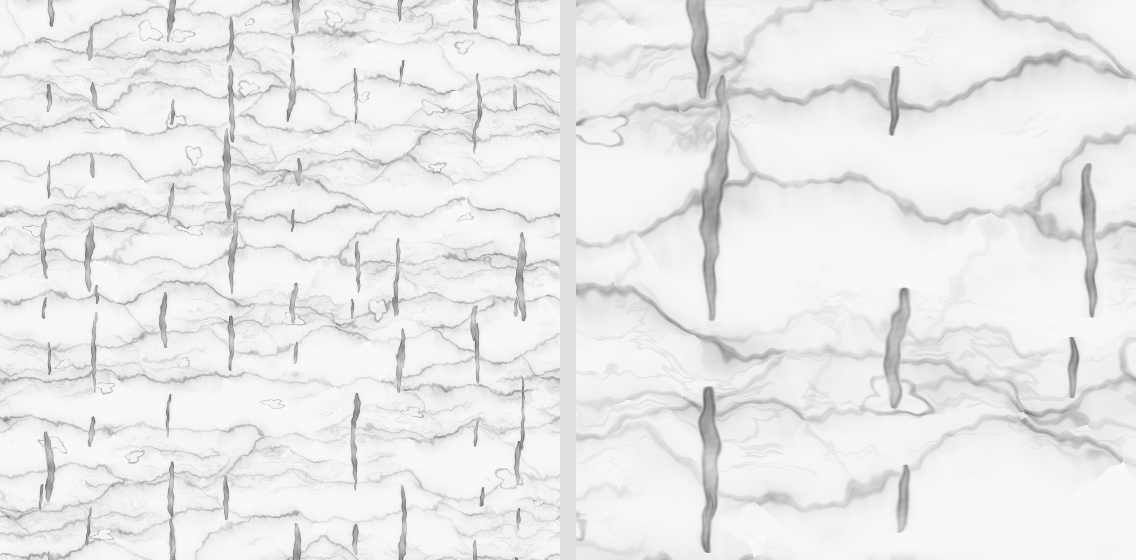
Left: the whole. Right: its middle third, enlarged.
Give the GLSL for this texture map, as a three.js fragment shader.

```glsl
varying vec2 vUv;

const float TAU = 6.2831853;
const vec3 PAPER = vec3(0.98);
const vec3 CHARCOAL = vec3(0.38);

vec2 hash2(vec2 p) {
  vec3 q = fract(p.xyx * vec3(0.1031, 0.1030, 0.0973));
  q += dot(q, q.yzx + 33.33);
  return fract((q.xx + q.yz) * q.zy);
}

// Whole-number wave vectors keep the sum seamless on the unit square.
float layeredSines(vec2 p, vec2 frequency, float seed) {
  float sum = 0.0;
  float amplitude = 0.5;
  for (int i = 0; i < 6; i++) {
    float angle = seed + float(i) * 2.4;
    vec2 wave = floor(frequency * vec2(cos(angle), sin(angle)) + 0.5);
    sum += amplitude * sin(TAU * dot(wave, p) + 2.0 * sum + angle * 3.0);
    amplitude *= 0.66;
    frequency *= 1.7;
  }
  return sum;
}

vec2 cellPoint(vec2 cell, vec2 cells, float seed) {
  return cell + 0.1 + 0.8 * hash2(mod(cell, cells) + seed);
}

// x: distance to the border, y: its flatness, z: its random strength, w: side.
vec4 cellBorder(vec2 p, vec2 cells, float seed) {
  vec2 q = p * cells;
  vec2 home = floor(q);
  vec2 nearest = home;
  float best = 9.0;
  for (int j = -1; j <= 1; j++) {
    for (int i = -1; i <= 1; i++) {
      vec2 cell = home + vec2(float(i), float(j));
      float d = length(cellPoint(cell, cells, seed) - q);
      if (d < best) { best = d; nearest = cell; }
    }
  }
  vec2 a = cellPoint(nearest, cells, seed);
  vec4 border = vec4(9.0, 0.0, 0.0, 0.0);
  for (int j = -2; j <= 2; j++) {
    for (int i = -2; i <= 2; i++) {
      if (i == 0 && j == 0) continue;
      vec2 cell = nearest + vec2(float(i), float(j));
      vec2 b = cellPoint(cell, cells, seed);
      vec2 slope = normalize(b - a) * cells;
      float d = dot(0.5 * (a + b) - q, slope / cells) / length(slope);
      if (d < border.x) {
        float strength = hash2(mod(cell, cells) + mod(nearest, cells) + seed).x;
        border = vec4(d, abs(slope.y) / length(slope), strength, sign(slope.y));
      }
    }
  }
  return border;
}

// Thin torn line with a soft shadow, heavier on one side.
float tornLine(vec4 border, float width) {
  float line = 1.0 - smoothstep(width * 0.3, width, border.x);
  float shadow = exp(-border.x / (width * 3.2)) * (0.75 + 0.25 * border.w);
  float flatness = smoothstep(0.35, 0.9, border.y);
  return (0.25 * line + 0.20 * shadow) * flatness * (0.35 + 0.75 * border.z);
}

// Short upright splits, lined up loosely in columns.
float splits(vec2 p, vec2 cells, float seed) {
  vec2 home = floor(p * cells);
  float ink = 0.0;
  for (int j = -1; j <= 1; j++) {
    for (int i = -1; i <= 1; i++) {
      vec2 cell = home + vec2(float(i), float(j));
      vec2 id = mod(cell, cells);
      vec2 place = hash2(id + seed);
      vec2 size = hash2(id + seed + 41.0);
      float column = hash2(vec2(id.x, seed)).x;
      vec2 center = (cell + vec2(0.2 + 0.5 * column + 0.16 * place.x, place.y)) / cells;
      vec2 d = p - center;
      float along = d.y / mix(0.018, 0.085, size.x * size.x);
      float taper = sqrt(max(0.0, 1.0 - along * along));
      float halfWidth = mix(0.0022, 0.0075, size.x * size.y) * taper;
      float edge = abs(d.x + 0.004 * along * (size.y - 0.5)) - halfWidth;
      float fill = 1.0 - smoothstep(-0.001, 0.0015, edge);
      float rim = 1.0 - smoothstep(0.0, 0.002, abs(edge));
      float present = step(size.y, 0.82) * smoothstep(0.0, 0.25, taper);
      ink = max(ink, present * (0.38 * fill + 0.22 * rim + 0.10 * exp(-max(edge, 0.0) / 0.005)));
    }
  }
  return ink;
}

// Loose chips; x: outline, y: inside.
vec2 chips(vec2 p, vec2 cells, float seed) {
  vec2 home = floor(p * cells);
  vec2 chip = vec2(0.0);
  for (int j = -1; j <= 1; j++) {
    for (int i = -1; i <= 1; i++) {
      vec2 cell = home + vec2(float(i), float(j));
      vec2 shape = hash2(mod(cell, cells) + seed + 17.0);
      vec2 d = p - cellPoint(cell, cells, seed) / cells;
      d.y = d.y * mix(1.0, 2.4, shape.x) + d.x * (shape.y - 0.5);
      float a = atan(d.y, d.x);
      float lobes = 0.75 + 0.2 * sin(3.0 * a + shape.x * TAU) + 0.12 * sin(5.0 * a + shape.y * TAU);
      float edge = length(d) - lobes * mix(0.010, 0.028, shape.y);
      float present = step(0.62, fract(shape.x * 7.0 + shape.y * 3.0));
      float outline = 1.0 - smoothstep(0.0005, 0.0035, abs(edge));
      chip = max(chip, present * vec2(outline, 1.0 - smoothstep(-0.002, 0.001, edge)));
    }
  }
  return chip;
}

void main() {
  vec2 warp = vec2(layeredSines(vUv, vec2(7.0), 1.0), layeredSines(vUv, vec2(6.0), 3.7));
  vec2 torn = vUv + warp * vec2(0.013, 0.012);
  float patches = smoothstep(-0.25, 0.6, layeredSines(vUv, vec2(2.0, 4.0), 5.2));
  float wrinkle = layeredSines(torn, vec2(6.0, 19.0), 8.1);
  float grain = layeredSines(vUv, vec2(22.0, 14.0), 2.3);

  float ink = 0.012 + 0.025 * patches * (0.5 + 0.5 * wrinkle);
  ink += tornLine(cellBorder(torn, vec2(5.0, 13.0), 3.0), 0.0034) * (0.95 + 0.4 * grain);
  ink += tornLine(cellBorder(torn + warp.yx * 0.006, vec2(8.0, 21.0), 29.0), 0.0028) * patches * 0.8;
  ink += 0.10 * patches * (1.0 - smoothstep(0.0, 0.16, abs(wrinkle)));

  vec2 chip = chips(vUv + warp * 0.006, vec2(7.0, 8.0), 61.0);
  ink = mix(ink, 0.04, chip.y * 0.8) + 0.32 * chip.x * (0.8 + 0.5 * grain);

  float split = splits(vUv + warp * vec2(0.005, 0.003), vec2(9.0, 8.0), 11.0);
  ink = max(ink, split * (1.0 + 0.45 * grain));

  gl_FragColor = vec4(mix(PAPER, CHARCOAL, clamp(ink, 0.0, 1.0)), 1.0);
}
```
